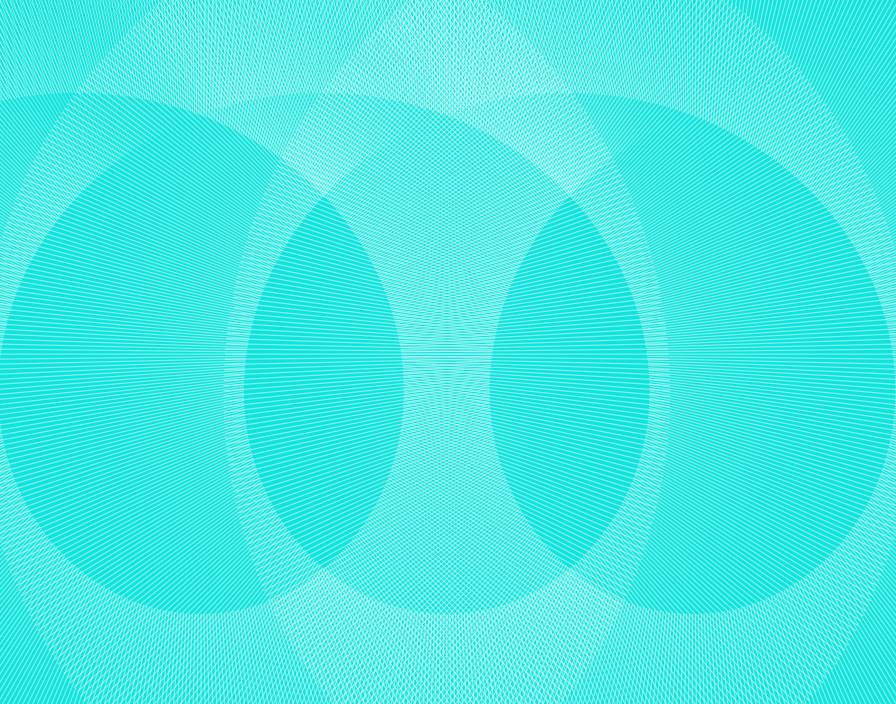
Give the GLSL for this background, as a WebGL 1 fragment shader.

```glsl
precision highp float;
// Three overlapping rings of fine pale spokes with egg-shaped holes on turquoise.
uniform vec2 u_resolution;

const float SPOKES = 560.0;
const float TAU = 6.2831853;

// Coverage of thin radial lines, shifted by a fraction of their spacing.
float spokeLines(vec2 p, float shift, float px) {
  float phase = atan(p.y, p.x) / TAU * SPOKES + shift;
  float d = abs(fract(phase + 0.5) - 0.5) * TAU / SPOKES * length(p);
  return clamp((0.0009 - d) / px + 0.5, 0.0, 1.0);
}

// Approximate distance to the hole; its upper part is a wider, shifted arc.
float holeEdge(vec2 p, float side) {
  vec2 q = vec2(p.x * side, p.y + 0.053);
  if (q.y > 0.0) {
    return (length((q + vec2(0.177, 0.0)) / vec2(0.465, 0.424)) - 1.0) * 0.44;
  }
  return (length(q / vec2(0.288, 0.316)) - 1.0) * 0.3;
}

float inside(float d, float px) {
  return clamp(0.5 - d / px, 0.0, 1.0);
}

// Outer rim, slightly longer towards the bottom.
float rimEdge(vec2 p) {
  float r = length(p);
  float s = p.y / max(r, 0.001);
  return r - (0.664 - 0.05 * s + 0.03 * s * s);
}

void main() {
  float px = 1.0 / u_resolution.y;
  vec2 uv = gl_FragCoord.xy * px;
  uv.x += 0.6368 - 0.5 * u_resolution.x * px;
  vec3 color = vec3(0.06, 0.89, 0.86);
  vec3 lineColor = vec3(0.98, 1.0, 1.0);

  for (int i = 0; i < 3; i++) {
    vec2 p = uv - vec2(0.286 + 0.349 * float(i), 0.497);
    float side = p.x < 0.0 ? -1.0 : 1.0;
    float ring = inside(-holeEdge(p, side), px) * inside(rimEdge(p), px);

    if (p.x < 0.0 && p.y > 0.0) {
      float slant = -p.x / max(p.y, 0.001);

      // Left-hand spokes thin out towards the top
      ring *= smoothstep(0.0, 0.9, slant);

      // Right-hand spokes carried on past the top, leaning as they go
      float extra = inside(-holeEdge(p, 1.0), px) * (1.0 - smoothstep(0.8, 1.15, slant));
      float lean = 70.0 * atan(slant) * length(p);
      color = mix(color, lineColor, 0.46 * extra * spokeLines(p, lean, px));
    }

    // Main ring of spokes
    color = mix(color, lineColor, 0.46 * ring * spokeLines(p, 0.0, px));
  }

  gl_FragColor = vec4(color, 1.0);
}
```
